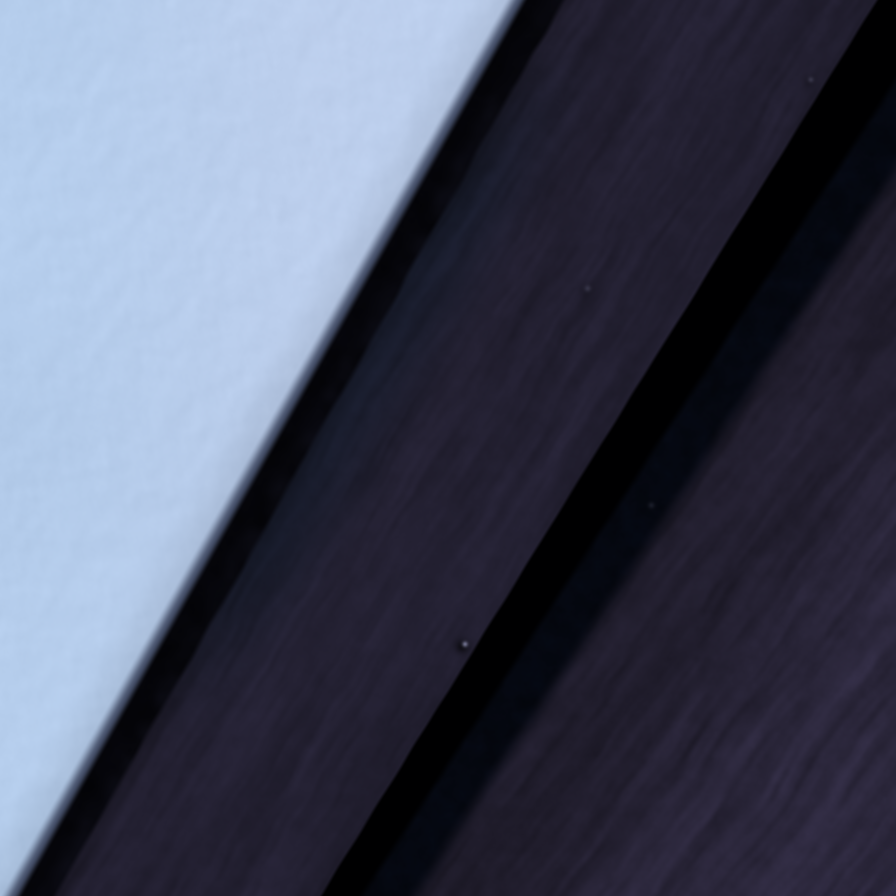
Give the GLSL for this texture, as a Shadertoy shader.

```glsl
// Dark stained planks lying diagonally beside a pale blue plaster wall.
// Slanted edge lines split the canvas into wall, shadow gap, plank, groove,
// bevel and second plank; stretched value noise supplies the wood grain.

#define WALL_COLOR vec3(0.725, 0.805, 0.922)
#define RIM_COLOR vec3(0.27, 0.31, 0.41)
#define GAP_COLOR vec3(0.017, 0.017, 0.034)
#define PLANK_COLOR vec3(0.133, 0.122, 0.188)
#define SHEEN_COLOR vec3(0.092, 0.108, 0.170)
#define BEVEL_COLOR vec3(0.018, 0.029, 0.062)
#define GRAIN_DEPTH 0.46
#define PLASTER_DEPTH 0.035
#define EDGE_SOFTNESS 0.0025

float hash(vec2 p) {
    vec3 q = fract(vec3(p.xyx) * 0.1031);
    q += dot(q, q.yzx + 33.33);
    return fract((q.x + q.y) * q.z);
}

float noise(vec2 p) {
    vec2 cell = floor(p), f = fract(p);
    f = f * f * (3.0 - 2.0 * f);
    return mix(mix(hash(cell), hash(cell + vec2(1, 0)), f.x),
               mix(hash(cell + vec2(0, 1)), hash(cell + vec2(1, 1)), f.x), f.y);
}

float fbm(vec2 p) {
    float sum = 0.0, weight = 0.5;
    for (int i = 0; i < 4; i++) {
        sum += weight * noise(p);
        p = mat2(1.6, 1.2, -1.2, 1.6) * p + 7.3;
        weight *= 0.5;
    }
    return sum / 0.9375;
}

// Distance to the right of a line given by its x at the bottom and at the top.
float sideOf(vec2 p, float bottomX, float topX) {
    float slant = topX - bottomX;
    return (p.x - bottomX - slant * p.y) / sqrt(1.0 + slant * slant);
}

float cover(float d, float softness) {
    float w = max(softness, 0.8 / iResolution.y);
    return smoothstep(-w, w, d);
}

// Grain brightness around zero, with fibres running along the given slant.
float grain(vec2 p, float slant, float ridges) {
    vec2 q = vec2(p.x - slant * p.y, p.y);
    q.x += 0.012 * (noise(p * 11.0) - 0.5) + 0.005 * (noise(p * 38.0) - 0.5);
    float fibres = noise(q * vec2(ridges, 6.0)) - 0.5;
    float fine = noise(q * vec2(ridges * 2.1, 24.0) + 19.0) - 0.5;
    float broad = fbm(q * vec2(16.0, 3.0) + 5.0) - 0.5;
    float pores = fbm(p * 75.0) - 0.5;
    return 0.40 * fibres + 0.28 * fine + 0.45 * broad + 0.30 * pores;
}

vec3 plaster(vec2 p) {
    float relief = fbm(p * vec2(48.0, 40.0)) - fbm(p * vec2(48.0, 40.0) + vec2(0.35, -0.3));
    float cloud = fbm(p * 4.0 + 3.0) - 0.5;
    vec3 tint = mix(vec3(-0.018, -0.004, 0.0), vec3(0.012, 0.004, 0.004),
                    smoothstep(0.0, 0.4, p.x));
    return WALL_COLOR + tint + PLASTER_DEPTH * (relief + 0.7 * cloud);
}

// Small chip: a bright core beside a darker pit.
vec3 addChip(vec3 color, vec2 p, vec2 center, float radius, float strength) {
    vec2 d = (p - center) / radius;
    float pit = exp(-0.35 * dot(d + vec2(0.6, 0.5), d + vec2(0.6, 0.5)));
    color *= 1.0 - 0.8 * strength * pit;
    return color + vec3(0.42, 0.43, 0.52) * strength * exp(-2.0 * dot(d, d));
}

void mainImage(out vec4 fragColor, in vec2 fragCoord) {
    vec2 p = fragCoord / iResolution.xy;
    float wobble = 0.003 * (noise(p * 30.0) - 0.5);

    float wallEdge = sideOf(p, 0.018, 0.582);
    float plankEdge = sideOf(p, 0.0625, 0.629) + wobble;
    float grooveEdge = sideOf(p, 0.358, 0.979) + 0.4 * wobble;
    float bevelEdge = sideOf(p, 0.401, 1.055) + 0.4 * wobble;
    float boardEdge = sideOf(p, 0.462, 1.125) + wobble;

    // Wall, darkening into a gray rounded rim beside the gap
    vec3 color = plaster(p);
    color *= 1.0 - 0.07 * smoothstep(-0.06, -0.01, wallEdge);
    color = mix(color, RIM_COLOR, smoothstep(-0.016, -0.001, wallEdge));
    vec3 gap = GAP_COLOR * (0.5 + fbm(p * 40.0));
    gap += vec3(0.025, 0.026, 0.04) * smoothstep(0.012, 0.035, wallEdge) * noise(p * 55.0);
    color = mix(color, gap, cover(wallEdge - 0.002, 0.005));

    // First plank, with a cool sheen along its left side
    float sheen = (1.0 - smoothstep(0.0, 0.11, plankEdge))
                * smoothstep(0.15, 0.4, p.y) * (1.0 - smoothstep(0.75, 1.0, p.y));
    vec3 plank = mix(PLANK_COLOR, SHEEN_COLOR, sheen);
    plank *= 1.0 + GRAIN_DEPTH * grain(p, 0.60, 70.0);
    plank *= 0.82 + 0.18 * smoothstep(0.0, 0.025, plankEdge);
    color = mix(color, plank, cover(plankEdge, EDGE_SOFTNESS * 1.6));

    // Black groove and the blue bevel beyond it
    color = mix(color, vec3(0.0, 0.0, 0.004), cover(grooveEdge, EDGE_SOFTNESS));
    vec3 bevel = BEVEL_COLOR * (0.65 + 0.7 * fbm(p * 60.0));
    color = mix(color, bevel, cover(bevelEdge - 0.003, EDGE_SOFTNESS * 2.0));

    // Second plank, lighter towards the lower right
    vec3 board = PLANK_COLOR * vec3(1.06, 1.04, 1.03);
    board *= 0.88 + 0.30 * smoothstep(0.0, 0.32, boardEdge);
    board *= 1.0 + 1.25 * GRAIN_DEPTH * grain(p + 4.0, 0.72, 62.0);
    color = mix(color, board, smoothstep(-0.010, 0.014, boardEdge));

    // Chips in the surface
    color = addChip(color, p, vec2(0.519, 0.281), 0.0045, 0.85);
    color = addChip(color, p, vec2(0.656, 0.678), 0.0050, 0.22);
    color = addChip(color, p, vec2(0.905, 0.911), 0.0045, 0.25);
    color = addChip(color, p, vec2(0.727, 0.436), 0.0050, 0.18);

    fragColor = vec4(clamp(color, 0.0, 1.0), 1.0);
}
```
